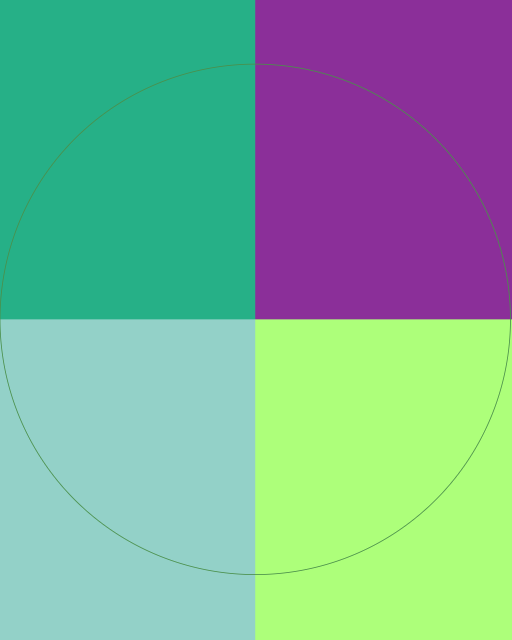
Give the GLSL for this background, as a Shadertoy shader.

```glsl
// Four flat colour quadrants crossed by a hairline circle.

// Antialiased step: 0 below the edge, 1 above it.
float smoothEdge(float distance, float pixel) {
    return clamp(distance / pixel + 0.5, 0.0, 1.0);
}

void mainImage(out vec4 fragColor, in vec2 fragCoord) {
    // Units of canvas width, measured from the crossing point.
    float pixel = 1.0 / iResolution.x;
    vec2 crossing = vec2(0.4985, 0.501 * iResolution.y * pixel);
    vec2 p = fragCoord * pixel - crossing;

    // Quadrants
    float right = smoothEdge(p.x, pixel);
    float top = smoothEdge(p.y, pixel);
    vec3 upper = mix(vec3(0.15, 0.69, 0.53), vec3(0.545, 0.185, 0.60), right);
    vec3 lower = mix(vec3(0.575, 0.82, 0.785), vec3(0.68, 1.0, 0.48), right);
    vec3 color = mix(lower, upper, top);

    // Hairline circle, faded where it is thinner than a pixel
    float halfWidth = 0.0008;
    float ring = abs(length(p) - 0.4985);
    float line = min(smoothEdge(halfWidth - ring, pixel), 2.0 * halfWidth / pixel);
    color = mix(color, vec3(0.29, 0.56, 0.29), line);

    fragColor = vec4(color, 1.0);
}
```
